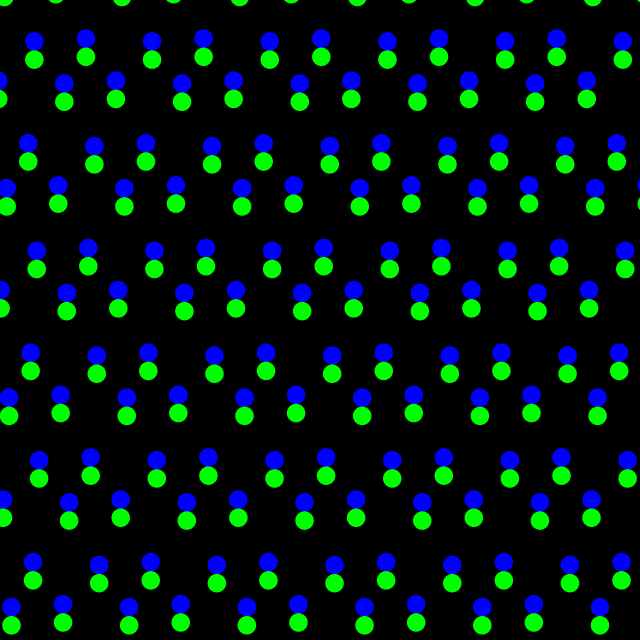
Reproduce this pattern procedurally as a three.js fragment shader.

```glsl
// Pairs of touching dots, blue above green, scattered on a black ground.
// A sheared lattice is folded into one cell; each cell holds four pairs,
// placed by two offsets, and each dot is a smoothed circle distance.

varying vec2 vUv;

const float COLUMN_STEP = 0.18391;               // lattice step across
const vec2 ROW_STEP = vec2(0.09009, 0.16361);    // sheared lattice step up
const vec2 ANCHOR = vec2(0.4252, 0.5796);        // centre of one green dot
const vec2 SIDE_OFFSET = vec2(0.0806, 0.0044);   // to the right-hand pair
const vec2 LOWER_OFFSET = vec2(0.0469, -0.0658); // to the lower pairs
const vec2 BLUE_OFFSET = vec2(0.0, 0.0285);      // from green dot to blue dot
const float DOT_RADIUS = 0.01445;

const vec3 GROUND = vec3(0.0);
const vec3 GREEN = vec3(0.0, 1.0, 0.0);
const vec3 BLUE = vec3(0.0, 0.0, 1.0);

// Vector from the nearest lattice point to p.
vec2 foldLattice(vec2 p) {
  p -= ROW_STEP * floor(p.y / ROW_STEP.y + 0.5);
  p.x -= COLUMN_STEP * floor(p.x / COLUMN_STEP + 0.5);
  return p;
}

// Coverage of a dot repeated over the lattice.
float dotMask(vec2 p, float pixel) {
  float edge = length(foldLattice(p)) - DOT_RADIUS;
  return clamp(0.5 - edge / pixel, 0.0, 1.0);
}

void main() {
  float pixel = max(fwidth(vUv.x), 1e-5);
  float green = 0.0;
  float blue = 0.0;

  // Two pairs side by side, on two levels
  for (int level = 0; level < 2; level++) {
    for (int side = 0; side < 2; side++) {
      vec2 p = vUv - ANCHOR - float(level) * LOWER_OFFSET - float(side) * SIDE_OFFSET;
      green = max(green, dotMask(p, pixel));
      blue = max(blue, dotMask(p - BLUE_OFFSET, pixel));
    }
  }

  // The colours add where the dots touch
  gl_FragColor = vec4(GROUND + GREEN * green + BLUE * blue, 1.0);
}
```
